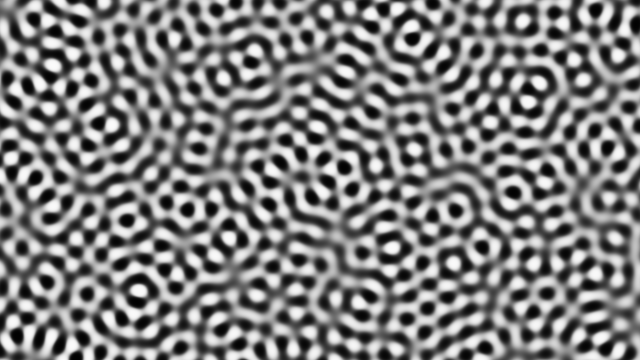
This pattern is drawn by a Shadertoy shader. Its source:

```glsl
// Isotropic wave interference: spots, short stripes and rings in soft greys.
// Many plane waves of nearly equal length, with spread directions and random
// phases, are summed; a sigmoid then spreads the sum evenly over the greys.

#define WAVE_COUNT 64          // plane waves in the sum
#define WAVES_PER_HEIGHT 17.9  // cycles across the canvas height
#define LENGTH_SPREAD 0.04     // relative variation of the frequency
#define CONTRAST 0.86          // steepness of the tone curve
#define BRIGHTNESS 0.0         // shift of the tone curve
#define SEED 7.0               // selects another arrangement

const float PI = 3.14159265;
const vec3 DARK = vec3(0.005);
const vec3 LIGHT = vec3(0.985);

// Three random values in 0..1 from one number
vec3 hash3(float n) {
    vec3 p = fract(n * vec3(0.1031, 0.1030, 0.0973));
    p += dot(p, p.yzx + 33.33);
    return fract((p.xxy + p.yzz) * p.zyx);
}

// Sum of plane waves, scaled to unit variance
float waveField(vec2 p) {
    float sum = 0.0;
    for (int i = 0; i < WAVE_COUNT; i++) {
        vec3 rnd = hash3(float(i) * 3.7 + SEED * 19.3);

        // One jittered direction per slice of the half circle
        float angle = PI * (float(i) + rnd.x) / float(WAVE_COUNT);
        float frequency = WAVES_PER_HEIGHT * (1.0 + LENGTH_SPREAD * (rnd.y - 0.5));
        vec2 direction = vec2(cos(angle), sin(angle));
        sum += cos(2.0 * PI * (frequency * dot(p, direction) + rnd.z));
    }
    return sum * sqrt(2.0 / float(WAVE_COUNT));
}

void mainImage(out vec4 fragColor, in vec2 fragCoord) {
    // Centred coordinates, canvas height = 1
    vec2 p = (fragCoord - 0.5 * iResolution.xy) / iResolution.y;

    // Sigmoid tone curve gives nearly equal shares of all greys
    float tone = 0.5 + 0.5 * tanh(CONTRAST * waveField(p) + BRIGHTNESS);
    fragColor = vec4(mix(DARK, LIGHT, tone), 1.0);
}
```
